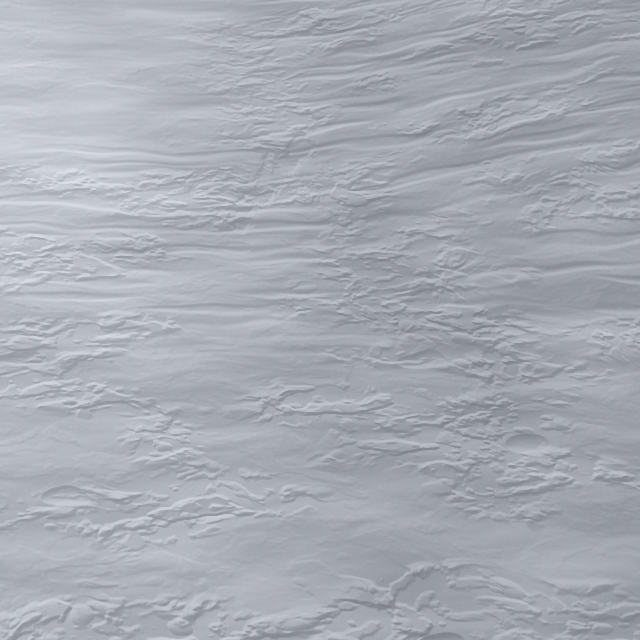
Write a WebGL 2 fragment shader that draws this texture.

```glsl
#version 300 es
precision highp float;

uniform vec2 u_resolution;
out vec4 fragColor;

#define DRIFT_HEIGHT 0.026
#define CRUST_HEIGHT 0.015
#define CHIP_HEIGHT 0.0075
#define RUT_HEIGHT 0.012
#define LUMP_HEIGHT 0.013
#define HOLLOW_DEPTH 0.02
#define GOUGE_DEPTH 0.013
#define RELIEF_CONTRAST 0.15
#define SAMPLE_STEP 0.0034
#define LIGHT_DIR vec2(-0.42, 0.91)
#define SNOW_TINT vec3(0.0, 0.014, 0.05)

vec2 hash2(vec2 p) {
    vec3 q = fract(p.xyx * vec3(0.1031, 0.1030, 0.0973));
    q += dot(q, q.yzx + 33.33);
    return fract((q.xx + q.yz) * q.zy);
}

// Gradient noise, roughly -0.7 to 0.7
float noise(vec2 p) {
    vec2 i = floor(p), f = fract(p);
    vec2 u = f * f * f * (f * (f * 6.0 - 15.0) + 10.0);
    vec2 r = vec2(1.0, 0.0);
    float a = dot(hash2(i) * 2.0 - 1.0, f);
    float b = dot(hash2(i + r) * 2.0 - 1.0, f - r);
    float c = dot(hash2(i + r.yx) * 2.0 - 1.0, f - r.yx);
    float d = dot(hash2(i + 1.0) * 2.0 - 1.0, f - 1.0);
    return mix(mix(a, b, u.x), mix(c, d, u.x), u.y);
}

float fbm(vec2 p, float gain) {
    float sum = 0.0, amp = 1.0;
    for (int i = 0; i < 4; i++) {
        sum += amp * noise(p);
        p = mat2(1.8, 0.8, -0.8, 1.8) * p + 17.3;
        amp *= gain;
    }
    return sum;
}

// Sparse rounded domes, one at most in each cell
float domes(vec2 p, float share) {
    vec2 cell = floor(p);
    vec2 jitter = hash2(cell + 41.0);
    vec2 pick = hash2(cell + 97.0);
    vec2 d = fract(p) - 0.5 - (jitter - 0.5) * 0.35;
    d += 0.1 * vec2(noise(p * 2.5), noise(p * 2.5 + 31.0));
    float radius = mix(0.13, 0.29, pick.y);
    float dome = max(0.0, 1.0 - dot(d, d) / (radius * radius));
    return step(pick.x, share) * dome * (1.5 - 0.5 * dome);
}

// Foreshortened ground: rows crowd together towards the top
vec2 ground(vec2 uv) {
    float tilt = 0.16 * smoothstep(0.45, 0.9, uv.y) * smoothstep(0.1, 0.8, uv.x);
    float y = uv.y - tilt * (uv.x - 0.4);
    return vec2((uv.x - 0.5) * (1.0 + 0.8 * uv.y), y * (1.0 + 1.2 * y)) + 5.0;
}

// Smooth, windswept snow in the upper left and lower right
float roughness(vec2 uv) {
    float calm = smoothstep(0.5, 0.25, uv.x) * smoothstep(0.72, 0.8, uv.y);
    calm += 0.5 * smoothstep(0.45, 0.8, uv.x) * smoothstep(0.3, 0.1, uv.y);
    return 1.0 - 0.85 * calm;
}

// Slanted scrape with a ragged border
float gouge(vec2 uv) {
    vec2 start = vec2(0.375, 0.665), along = vec2(0.095, 0.105);
    vec2 d = uv - start;
    float t = clamp(dot(d, along) / dot(along, along), 0.0, 1.0);
    float dist = length(d - along * t) + 0.02 * fbm(uv * 35.0, 0.6);
    return smoothstep(0.026, 0.012, dist);
}

float height(vec2 uv) {
    vec2 p = ground(uv);
    vec2 warped = p + vec2(0.06, 0.03) * vec2(noise(p * vec2(6.0, 9.0)), noise(p.yx * vec2(9.0, 7.0)));
    float rough = roughness(uv);
    float patches = smoothstep(-0.1, 0.15, fbm(p * vec2(2.4, 5.5) + 3.0, 0.5));
    float broken = rough * mix(0.12, 1.0, patches);

    // Long soft drifts, then crust plates with steep rims and loose chips
    float h = DRIFT_HEIGHT * mix(0.7, 1.0, rough) * fbm(warped * vec2(3.4, 8.5), 0.33);
    float crust = fbm(warped * vec2(9.5, 18.0), 0.45);
    h += CRUST_HEIGHT * broken * smoothstep(0.0, 0.2, crust);
    float chips = fbm(warped * vec2(23.0, 36.0) + 7.0, 0.4);
    h += CHIP_HEIGHT * broken * smoothstep(0.02, 0.3, chips);

    // Short ruts, gathered in bands
    float ruts = smoothstep(0.0, 0.3, noise(warped * vec2(2.6, 25.0)));
    h -= RUT_HEIGHT * rough * ruts * smoothstep(0.35, 0.6, uv.y) * (1.0 - 0.5 * patches);

    // Clods and trodden hollows
    float near = smoothstep(0.8, 0.3, uv.y);
    h += LUMP_HEIGHT * broken * near * domes(warped * vec2(12.0, 16.0), 0.3);
    h += 0.5 * LUMP_HEIGHT * broken * domes(warped * vec2(25.0, 33.0) + 3.5, 0.25);
    h -= HOLLOW_DEPTH * near * domes(warped * vec2(4.5, 7.5), 0.25);
    return h - GOUGE_DEPTH * gouge(uv);
}

void main() {
    vec2 uv = gl_FragCoord.xy / u_resolution;
    vec2 p = ground(uv);

    // Slope towards the light, measured along the ground
    vec2 offset = 0.5 * SAMPLE_STEP * LIGHT_DIR;
    float stretch = 1.0 + 2.1 * uv.y;
    float slope = (height(uv - offset) - height(uv + offset)) / (SAMPLE_STEP * stretch);
    float relief = slope / (1.0 + abs(slope));

    // Broad light falling from the left
    float tone = mix(0.685, 0.622, smoothstep(0.0, 0.7, uv.x));
    vec2 glow = uv - vec2(0.0, 0.82);
    tone += 0.085 * exp(-8.0 * dot(glow, glow));

    // Shaded dips and paler swells
    tone += 0.06 * noise(p * vec2(2.2, 4.5) + 9.0);
    tone += 0.06 * noise(p * vec2(4.0, 10.0) + 23.0);

    // Fine granular surface
    float grain = 0.014 * noise(uv * 190.0);
    tone += RELIEF_CONTRAST * relief + grain;
    fragColor = vec4(clamp(tone + SNOW_TINT, 0.0, 1.0), 1.0);
}
```
